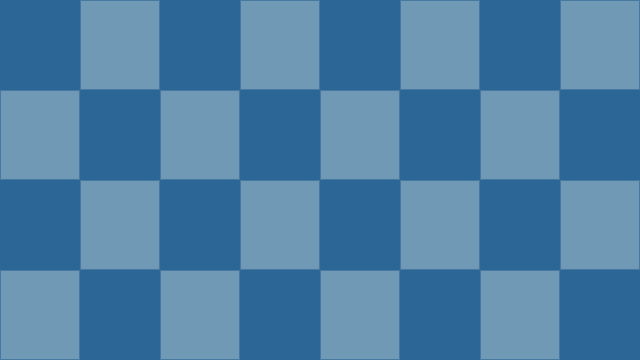
Write a Shadertoy shader that draws this pattern.

```glsl
// A checkerboard of pale blue panels on a deep blue ground, 8 across and 4 down.
// Each pale cell is a box distance inset by a hairline, blended over the ground
// with an edge one pixel wide. Lengths are in canvas heights.

const vec2  CELL_COUNT   = vec2(8.0, 4.0);
const float PANEL_INSET  = 0.00174;
const vec3  GROUND_COLOR = vec3(0.17, 0.40, 0.59);
const vec3  PANEL_COLOR  = vec3(0.44, 0.60, 0.71);

// Signed distance to an axis-aligned box with square contours
float boxDistance(vec2 p, vec2 halfSize) {
    vec2 d = abs(p) - halfSize;
    return max(d.x, d.y);
}

void mainImage(out vec4 fragColor, in vec2 fragCoord) {
    float pixel = 1.0 / iResolution.y;
    vec2 canvas = vec2(iResolution.x / iResolution.y, 1.0);
    vec2 cellSize = canvas / CELL_COUNT;

    // Cell index and position about the cell centre
    vec2 grid = fragCoord / iResolution.xy * CELL_COUNT;
    vec2 cell = floor(grid);
    vec2 local = (fract(grid) - 0.5) * cellSize;

    // Pale panels sit on the even cells, starting at the lower left
    float isPanel = 1.0 - mod(cell.x + cell.y, 2.0);
    float dist = boxDistance(local, 0.5 * cellSize - PANEL_INSET);
    float coverage = isPanel * clamp(0.5 - dist / pixel, 0.0, 1.0);

    fragColor = vec4(mix(GROUND_COLOR, PANEL_COLOR, coverage), 1.0);
}
```
